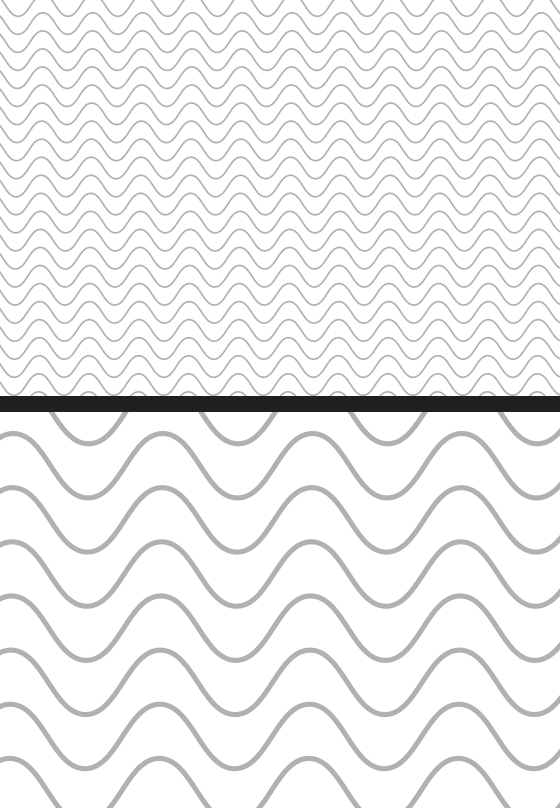
Top: the whole. Bottom: its middle third, enlarged.
Give the GLSL for this pattern, as a Shadertoy shader.

```glsl
// Stacked thin grey wave lines on white, each row shifted slightly sideways.

const float TAU = 6.2831853;

// All lengths are fractions of the canvas height.
const float ROW_PITCH = 0.04558;
const float FIRST_ROW = 0.0595;    // midline of row 0, measured from the top
const float WAVELENGTH = 0.1259;
const float AMPLITUDE = 0.0271;
const float CREST_X = 0.1083;      // a crest of row 0
const float ROW_DRIFT = -0.0005;   // sideways shift from row to row
const float LINE_WIDTH = 0.0043;
const float FLANK_STEEPNESS = 0.03;

const vec3 PAPER = vec3(1.0);
const vec3 INK = vec3(0.695);

// Wave with slightly rounded crests: x = height, y = slope per radian.
vec2 wave(float phase, float steepness) {
    float height = (1.0 + steepness) * cos(phase) - steepness * cos(3.0 * phase);
    float slope = -(1.0 + steepness) * sin(phase) + 3.0 * steepness * sin(3.0 * phase);
    return vec2(height, slope);
}

// Approximate distance to one wave line; p.y points down.
float waveDistance(vec2 p, float row) {
    float waveNumber = TAU / WAVELENGTH;
    float phase = (p.x - CREST_X - row * ROW_DRIFT) * waveNumber;
    vec2 w = AMPLITUDE * wave(phase, FLANK_STEEPNESS);
    float offset = p.y - (FIRST_ROW + row * ROW_PITCH - w.x);
    float slope = w.y * waveNumber;
    return abs(offset) / sqrt(1.0 + slope * slope);
}

// Nearest line among the overlapping rows.
float rowsDistance(vec2 p) {
    float nearestRow = round((p.y - FIRST_ROW) / ROW_PITCH);
    float d = 1.0;
    for (int i = -1; i <= 1; i++) {
        d = min(d, waveDistance(p, nearestRow + float(i)));
    }
    return d;
}

// Antialiased coverage of a stroke.
float stroke(float d, float width, float pixel) {
    return clamp(0.5 + (0.5 * width - d) / pixel, 0.0, 1.0);
}

void mainImage(out vec4 fragColor, in vec2 fragCoord) {
    float pixel = 1.0 / iResolution.y;
    vec2 p = vec2(fragCoord.x, iResolution.y - fragCoord.y) * pixel;
    float ink = stroke(rowsDistance(p), LINE_WIDTH, pixel);
    fragColor = vec4(mix(PAPER, INK, ink), 1.0);
}
```
